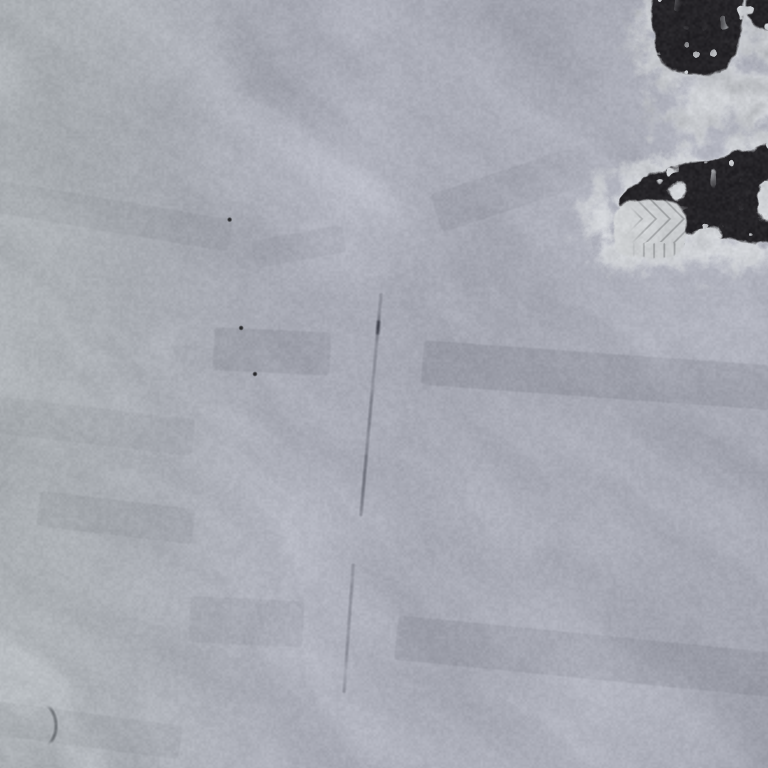
This texture is drawn by a three.js fragment shader. Its source:

```glsl
varying vec2 vUv;

float hash(vec2 p) {
  vec3 q = fract(p.xyx * 0.1031);
  q += dot(q, q.yzx + 33.33);
  return fract((q.x + q.y) * q.z);
}

float noise(vec2 p) {
  vec2 i = floor(p), f = fract(p);
  f = f * f * (3.0 - 2.0 * f);
  return mix(mix(hash(i), hash(i + vec2(1, 0)), f.x),
             mix(hash(i + vec2(0, 1)), hash(i + 1.0), f.x), f.y);
}

float fbm(vec2 p) {
  float sum = 0.0, amp = 0.5;
  for (int i = 0; i < 5; i++) {
    sum += amp * noise(p);
    p = mat2(1.6, 1.2, -1.2, 1.6) * p + 7.3;
    amp *= 0.5;
  }
  return sum;
}

float segment(vec2 p, vec2 a, vec2 b) {
  vec2 d = b - a;
  return length(p - a - d * clamp(dot(p - a, d) / dot(d, d), 0.0, 1.0));
}

// Rounded strip of tape running from a to b
float tape(vec2 p, vec2 a, vec2 b, float halfWidth) {
  vec2 u = normalize(b - a), d = p - 0.5 * (a + b);
  vec2 q = abs(vec2(dot(d, u), u.x * d.y - u.y * d.x));
  q -= vec2(0.5 * length(b - a), halfWidth) - 0.006;
  float dist = length(max(q, 0.0)) + min(max(q.x, q.y), 0.0) - 0.006;
  return smoothstep(0.002, -0.002, dist);
}

float upperHole(vec2 p) {
  vec2 q = abs(p - vec2(0.908, 1.0)) / vec2(0.059, 0.096);
  float body = (pow(dot(q * q, q), 0.3333) - 1.0) * 0.062;
  return min(body, length(p - vec2(1.002, 0.992)) - 0.03);
}

float lowerHole(vec2 p) {
  float bow = sqrt(max(p.x - 0.805, 0.0));
  float leaf = max(p.y - 0.735 - 0.17 * bow, 0.727 - 0.105 * bow - p.y);
  return max(leaf * 0.9, 0.805 - p.x);
}

void main() {
  vec2 p = vUv;

  // Wrinkled cloth with diagonal folds
  float clouds = fbm(p * 5.0 + 3.0) - 0.48;
  vec2 along = vec2(p.x * 0.77 - p.y * 0.64, p.x * 0.64 + p.y * 0.77);
  float folds = fbm(along * vec2(3.5, 13.0) + 2.0 * fbm(p * 4.0)) - 0.48;
  vec3 col = mix(vec3(0.665, 0.682, 0.7), vec3(0.658, 0.667, 0.71), smoothstep(0.0, 0.45, p.x));
  col += 0.09 * clouds + 0.13 * folds;
  col += 0.028 * exp(-pow((p.x - 0.48) / 0.06, 2.0)) * smoothstep(0.3, 0.8, p.y);
  col += 0.025 * exp(-6.0 * length(p - vec2(0.1, 0.15)));
  col -= 0.025 * smoothstep(0.75, 1.0, p.x) * smoothstep(0.75, 0.45, p.y);

  // Faint tape strips
  float strips = 0.6 * tape(p, vec2(-0.02, 0.747), vec2(0.3, 0.693), 0.021);
  strips += 0.6 * tape(p, vec2(0.33, 0.668), vec2(0.448, 0.69), 0.018);
  strips += 0.8 * tape(p, vec2(0.568, 0.722), vec2(0.85, 0.815), 0.026) * smoothstep(0.86, 0.62, p.x);
  strips += tape(p, vec2(0.278, 0.546), vec2(0.43, 0.539), 0.028);
  strips += 1.2 * tape(p, vec2(0.55, 0.528), vec2(1.02, 0.494), 0.029);
  strips += 0.6 * tape(p, vec2(-0.02, 0.462), vec2(0.252, 0.43), 0.024);
  strips += 0.8 * tape(p, vec2(0.05, 0.338), vec2(0.252, 0.314), 0.023);
  strips += 0.8 * tape(p, vec2(0.247, 0.194), vec2(0.395, 0.187), 0.03);
  strips += tape(p, vec2(0.516, 0.17), vec2(1.02, 0.12), 0.029);
  strips += 0.7 * tape(p, vec2(-0.02, 0.067), vec2(0.235, 0.033), 0.022);
  col -= 0.043 * strips;

  // Crease, specks and a curled thread
  float wear = 0.4 + 0.8 * noise(vec2(3.0, p.y * 40.0));
  float crease = smoothstep(0.004, 0.0, segment(p, vec2(0.496, 0.616), vec2(0.47, 0.33)));
  crease += 0.6 * smoothstep(0.004, 0.0, segment(p, vec2(0.46, 0.264), vec2(0.448, 0.1)));
  col -= 0.2 * crease * wear;
  col -= 0.2 * smoothstep(0.005, 0.0, segment(p, vec2(0.493, 0.58), vec2(0.492, 0.567)));
  float speck = min(length(p - vec2(0.299, 0.714)), length(p - vec2(0.314, 0.573)));
  speck = min(speck, length(p - vec2(0.332, 0.513)));
  col *= 1.0 - 0.75 * smoothstep(0.004, 0.001, speck);
  float curl = abs(length(p - vec2(0.035, 0.055)) - 0.038);
  float arc = smoothstep(0.027, 0.018, abs(p.y - 0.056)) * step(0.04, p.x);
  col -= 0.22 * arc * smoothstep(0.004, 0.0, curl);

  // Powder scattered round the holes
  float ragged = fbm(p * 45.0) - 0.48;
  float upper = upperHole(p) + 0.012 * ragged;
  float lower = lowerHole(p) + 0.014 * ragged;
  float powder = min(upper - 0.011, lower - 0.016);
  powder = min(powder, segment(p, vec2(0.91, 0.872), vec2(1.03, 0.87)) - 0.037);
  powder = min(powder, segment(p, vec2(0.965, 0.945), vec2(1.02, 0.925)) - 0.02);
  powder = min(powder, segment(p, vec2(0.785, 0.725), vec2(0.785, 0.685)) - 0.022);
  powder = min(powder, segment(p, vec2(0.79, 0.675), vec2(1.03, 0.675)) - 0.02);
  float dusting = smoothstep(0.02, -0.016, powder + 0.09 * ragged);
  vec3 snow = vec3(0.83, 0.84, 0.855) + 0.2 * ragged;
  snow -= 0.09 * smoothstep(0.8, 0.85, p.y) * noise(p * 70.0);
  col = mix(col, snow, dusting * 0.92);

  // Dark openings with crumbs inside
  float hole = min(upper, lower);
  vec3 dark = vec3(0.145, 0.14, 0.155) + 0.03 * (noise(p * 260.0) - 0.5);
  float crumbs = smoothstep(0.79, 0.87, noise(p * 85.0) + 0.25 * ragged) * smoothstep(-0.04, -0.005, hole);
  float clump = min(length((p - vec2(1.0, 0.735)) * vec2(1.0, 0.5)) - 0.013, length(p - vec2(0.884, 0.75)) - 0.01);
  clump = min(clump, length((p - vec2(0.92, 0.69)) * vec2(0.6, 1.0)) - 0.012);
  crumbs = max(crumbs, smoothstep(0.002, -0.002, clump + 0.02 * ragged));
  col = mix(col, mix(dark, snow, crumbs), smoothstep(0.002, -0.002, hole));

  // Pressed tread block with chevron ridges
  vec2 t = p - vec2(0.845, 0.702);
  float block = length(max(abs(t) - vec2(0.022, 0.01), 0.0)) - 0.026 + 0.01 * ragged;
  float ridge = abs(fract((t.x + abs(t.y - 0.013)) * 55.0) - 0.5) * 2.0;
  ridge = mix(abs(fract(t.x * 75.0) - 0.5) * 2.0, ridge, smoothstep(-0.02, -0.016, t.y));
  float relief = 0.17 * smoothstep(0.35, 0.0, ridge) * smoothstep(-0.03, 0.0, t.x);
  col = mix(col, vec3(0.8, 0.81, 0.82) - relief + 0.08 * ragged, smoothstep(0.002, -0.002, block));

  // Paper grain
  col += 0.035 * (noise(p * 330.0) - 0.5) + 0.025 * (noise(p * 170.0 + 9.0) - 0.5);
  gl_FragColor = vec4(col, 1.0);
}
```
